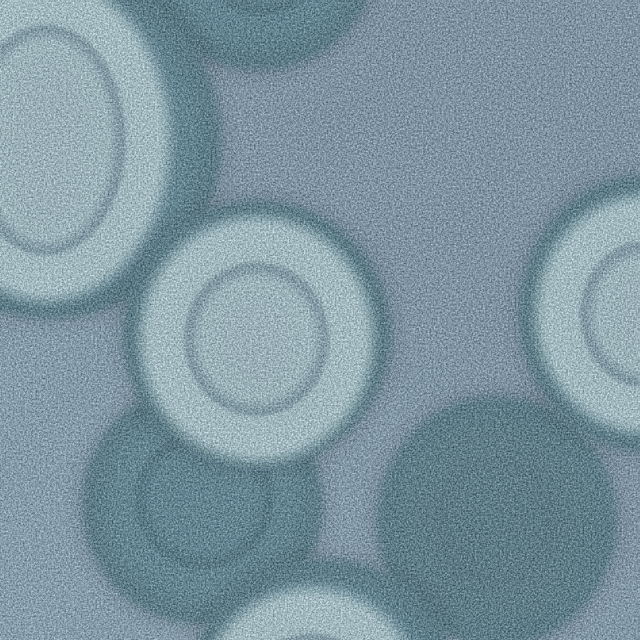
Reproduce this background procedurally as a WebGL 2 fragment shader.

```glsl
#version 300 es
precision highp float;
// Soft overlapping ringed discs in misty blue-grey, covered with fine film grain.
uniform vec2 u_resolution;
out vec4 outColor;

// Rim ellipses: centre and radii, back to front
const vec4 RIMS[7] = vec4[7](
  vec4(0.404, 1.078, 0.189, 0.189), vec4(0.316, 0.212, 0.189, 0.189),
  vec4(0.776, 0.186, 0.188, 0.196), vec4(0.078, 0.779, 0.268, 0.278),
  vec4(1.009, 0.510, 0.199, 0.217), vec4(0.506, -0.087, 0.215, 0.215),
  vec4(0.401, 0.478, 0.210, 0.210));
// Inner ring ellipses: centre and radii
const vec4 RINGS[7] = vec4[7](
  vec4(0.410, 1.085, 0.108, 0.108), vec4(0.319, 0.219, 0.108, 0.108),
  vec4(0.775, 0.186, 0.094, 0.102), vec4(0.072, 0.781, 0.124, 0.180),
  vec4(1.009, 0.509, 0.102, 0.114), vec4(0.486, -0.094, 0.104, 0.104),
  vec4(0.401, 0.470, 0.113, 0.120));

// Approximate signed distance to an ellipse (xy centre, zw radii)
float ellipse(vec2 p, vec4 e) {
  vec2 q = (p - e.xy) / e.zw;
  float k = length(q);
  return k * (k - 1.0) / max(length(q / e.zw), 1e-4);
}

vec2 hashGradient(vec2 cell) {
  vec3 h = fract(cell.xyx * vec3(0.1031, 0.1030, 0.0973));
  h += dot(h, h.yzx + 33.33);
  float angle = 6.2832 * fract((h.x + h.y) * h.z);
  return vec2(cos(angle), sin(angle));
}

float gradientNoise(vec2 p) {
  vec2 i = floor(p), f = fract(p);
  vec2 u = f * f * (3.0 - 2.0 * f), e = vec2(1, 0);
  float low = mix(dot(hashGradient(i), f), dot(hashGradient(i + e), f - e), u.x);
  float high = mix(dot(hashGradient(i + e.yx), f - e.yx),
                   dot(hashGradient(i + 1.0), f - 1.0), u.x);
  return mix(low, high, u.y);
}

void main() {
  vec2 uv = gl_FragCoord.xy / u_resolution;

  // Blue-grey ground
  vec3 color = mix(vec3(0.525, 0.61, 0.665), vec3(0.495, 0.575, 0.635),
                   smoothstep(0.2, 1.6, uv.x + uv.y));

  for (int i = 0; i < 7; i++) {
    float rim = ellipse(uv, RIMS[i]);
    float ring = ellipse(uv, RINGS[i]);
    float pale = i > 2 ? 1.0 : 0.0;
    bool flatDisc = i == 2;

    // Dark body, deepest along its border, with a faint outer shade
    color *= 1.0 - 0.06 * smoothstep(0.035, 0.0, rim);
    vec3 inside = flatDisc ? vec3(0.375, 0.49, 0.53) : vec3(0.395, 0.52, 0.57);
    vec3 body = mix(vec3(0.365, 0.485, 0.525), inside, smoothstep(-0.01, -0.06, rim));
    color = mix(color, body, smoothstep(0.011, -0.013, rim));

    // Pale face, brightest near its soft edge
    float face = ellipse(uv, RINGS[i] + vec4(0, 0, 0.073, 0.075));
    vec3 light = mix(vec3(0.635, 0.725, 0.75), vec3(0.605, 0.69, 0.72),
                     smoothstep(-0.02, -0.16, face));
    color = mix(color, light, pale * smoothstep(0.014, -0.023, face));

    // Inner ring: firm outside, fading inward
    float band = smoothstep(0.006, -0.005, ring) * smoothstep(-0.031, -0.005, ring);
    float strength = flatDisc ? 0.25 : mix(0.65, 0.52, pale);
    vec3 ringColor = mix(vec3(0.335, 0.445, 0.495), vec3(0.39, 0.49, 0.54), pale);
    color = mix(color, ringColor, band * strength);
  }

  // Fine grain and a trace of broad mottling
  float grain = gradientNoise(uv * 310.0) + gradientNoise(uv * 473.0 + 17.3);
  color += 0.2 * grain + 0.012 * gradientNoise(uv * 9.0);
  outColor = vec4(clamp(color, 0.0, 1.0), 1.0);
}
```
